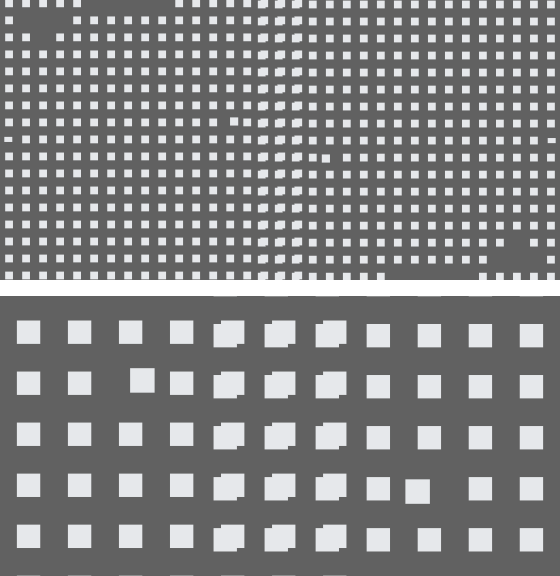
Top, the full canvas; bottom, a detail of the centre.
This pattern is drawn by a Shadertoy shader. Its source:

```glsl
// Soft-edged rectangle; the product of axis coverages keeps corners square
float rectangle(vec2 p, vec2 halfSize, float pixel) {
    vec2 cover = clamp((halfSize - abs(p)) / pixel + 0.5, 0.0, 1.0);
    return cover.x * cover.y;
}

// True for the empty runs near the outer corner
bool isGap(vec2 id) {
    bool longRun = id.y == 8.0 && abs(id.x + 9.0) <= 2.0;
    bool steppedRun = (id.y == 6.0 || id.y == 7.0) && abs(id.x + 14.0) <= id.y - 6.0;
    return longRun || steppedRun;
}

// One half of the grid, reaching one column past the centre
float gridHalf(vec2 p, float pixel) {
    p -= vec2(0.073, 0.034);
    vec2 id = floor(p + 0.5);
    if (id.x > 1.0 || isGap(id)) return 0.0;

    vec2 local = p - id;
    vec2 halfSize = vec2(0.229);

    // Displaced square
    if (id == vec2(-3.0, 1.0)) {
        local -= vec2(0.23, 0.055);
        halfSize = vec2(0.24);
    }
    // Flattened square at the outer edge
    if (id == vec2(-16.0, 0.0)) {
        local.x += 0.045;
        halfSize = vec2(0.235, 0.15);
    }
    return rectangle(local, halfSize, pixel);
}

void mainImage(out vec4 fragColor, in vec2 fragCoord) {
    // Units of one grid pitch, centred on the canvas
    float pixel = 16.46 / iResolution.y;
    vec2 p = (fragCoord - 0.5 * iResolution.xy) * pixel;

    // Both halves are the same grid under a half turn; they overlap in the middle
    float squares = max(gridHalf(p, pixel), gridHalf(-p, pixel));

    vec3 color = mix(vec3(0.38), vec3(0.90, 0.91, 0.92), squares);
    fragColor = vec4(color, 1.0);
}
```
